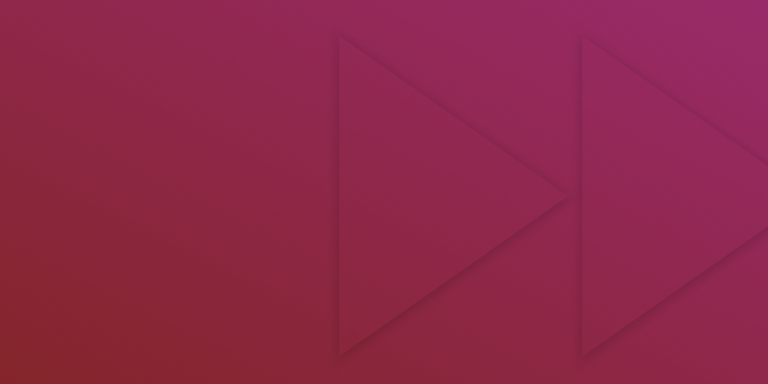
Write a Shadertoy shader that draws this background.

```glsl
// Crimson to magenta diagonal gradient with two raised triangles and soft shadows.
#define LOW_COLOR vec3(0.520, 0.145, 0.165)
#define HIGH_COLOR vec3(0.600, 0.165, 0.415)
#define FIRST_LEFT 0.883
#define SPACING 0.633
#define CENTER_Y 0.489
#define HALF_HEIGHT 0.418
#define TRIANGLE_LENGTH 0.596
#define SHADOW_BLUR 0.034
#define SHADOW_DROP 0.006
#define SHADOW_STRENGTH 0.19
#define GRAIN 0.006

// Signed distances to the left, upper and lower edges, positive inside.
vec3 edgeDistances(vec2 p) {
    vec2 normal = normalize(vec2(HALF_HEIGHT, TRIANGLE_LENGTH));
    float upper = dot(vec2(TRIANGLE_LENGTH, 0.0) - p, normal);
    float lower = dot(vec2(TRIANGLE_LENGTH - p.x, p.y), normal);
    return vec3(p.x, upper, lower);
}

// Product of softened half-planes, which rounds off at the corners.
float triangleCoverage(vec2 p, float softness) {
    vec3 inside = smoothstep(-softness, softness, edgeDistances(p));
    return inside.x * inside.y * inside.z;
}

// Fine fabric-like variation from layered sines.
float grain(vec2 p) {
    float fine = sin(p.x * 437.0 + 2.0 * sin(p.y * 291.0));
    float cross = sin(p.y * 473.0 + 2.0 * sin(p.x * 313.0));
    return 0.5 * fine * cross;
}

void mainImage(out vec4 fragColor, in vec2 fragCoord) {
    vec2 uv = fragCoord / iResolution.xy;
    vec2 p = fragCoord / iResolution.y;
    float pixel = 0.75 / iResolution.y;

    // Corner-to-corner background.
    vec3 gradient = mix(LOW_COLOR, HIGH_COLOR, 0.5 * (uv.x + uv.y));
    vec3 color = gradient;

    // Each face covers the shadow beneath it.
    for (int i = 0; i < 2; i++) {
        vec2 local = p - vec2(FIRST_LEFT + float(i) * SPACING, CENTER_Y);
        float shadow = triangleCoverage(local + vec2(0.0, SHADOW_DROP), SHADOW_BLUR);
        color *= 1.0 - SHADOW_STRENGTH * shadow;
        color = mix(color, gradient, triangleCoverage(local, pixel));
    }

    color += GRAIN * grain(p);
    fragColor = vec4(color, 1.0);
}
```
